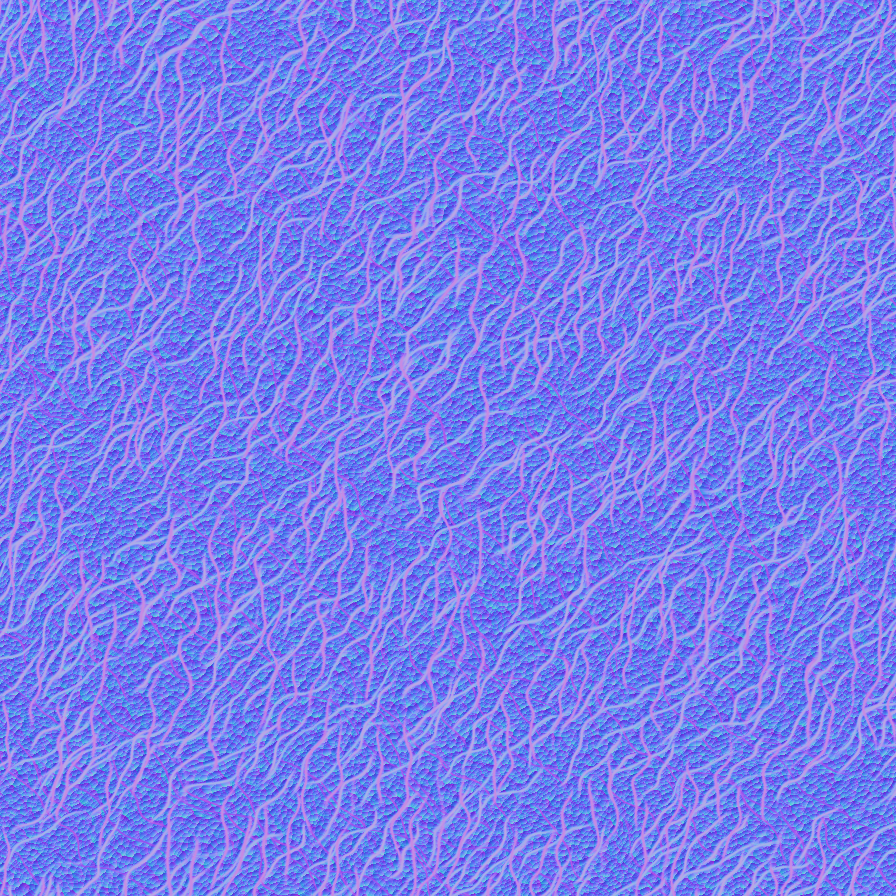
Give the GLSL for this texture map, as a WebGL 1 fragment shader.

```glsl
precision highp float;

uniform vec2 u_resolution;

vec2 hash2(vec2 p) {
  vec2 k = vec2(dot(p, vec2(127.1, 311.7)), dot(p, vec2(269.5, 183.3)));
  return fract(sin(k) * 43758.55);
}

float bump(float x) {
  return exp(-x * x);
}

// Smooth irregular waves, roughly -1 to 1
float layeredSines(vec2 p) {
  float sum = 0.0;
  float amp = 0.5;
  for (int i = 0; i < 4; i++) {
    sum += amp * sin(p.x + 1.7 * sin(p.y * 0.8 + float(i)));
    p = mat2(0.8, 0.6, -0.6, 0.8) * p * 1.75 + 2.3;
    amp *= 0.6;
  }
  return sum;
}

vec2 warp(vec2 p, float frequency, float amount) {
  vec2 q = p * frequency;
  return p + amount * vec2(layeredSines(q), layeredSines(q.yx + 7.0));
}

// Tilt of domed pebbles, one per jittered cell
vec2 pebbleTilt(vec2 p, float angle, vec2 cell) {
  float c = cos(angle);
  float s = sin(angle);
  mat2 turn = mat2(c, -s, s, c);
  vec2 q = turn * p / cell;
  vec2 id = floor(q);
  vec2 f = fract(q);
  vec2 near = vec2(9.0);
  for (int j = -1; j <= 1; j++) {
    for (int i = -1; i <= 1; i++) {
      vec2 o = vec2(float(i), float(j));
      vec2 r = o + 0.08 + 0.84 * hash2(id + o) - f;
      if (dot(r, r) < dot(near, near)) near = r;
    }
  }
  return -near * turn;
}

// Lays a family of broken, wavering creases over the surface tilt
vec2 addCreases(vec2 tilt, vec2 p, float angle, float spacing, float width, float slope) {
  vec2 along = vec2(cos(angle), sin(angle));
  vec2 across = vec2(along.y, -along.x);
  float u = dot(p, across) / spacing;
  float v = dot(p, along) / spacing;
  float lit = 0.0;
  float shade = 0.0;
  for (int i = -1; i <= 1; i++) {
    float id = floor(u) + float(i);
    vec2 h = hash2(vec2(id, floor(angle * 50.0)));
    float wiggle = 0.24 * sin(v * (0.9 + 0.5 * h.x) + 6.3 * h.y + 1.3 * sin(v * 0.37 + 20.0 * h.x))
                 + 0.10 * sin(v * (2.4 + h.y) + 30.0 * h.x);
    float x = (u - id - 0.5 - 0.6 * (h.x - 0.5) - wiggle) * spacing / width;
    float wave = sin(v * (0.45 + 0.4 * h.y) + 40.0 * h.x) + 0.5 * sin(v * 1.3 + 30.0 * h.y);
    float presence = smoothstep(-0.6, 0.5, wave);
    lit = max(lit, presence * bump(x));
    shade = max(shade, presence * bump(x + 1.9));
  }
  tilt -= across * slope * 0.3 * shade;
  return mix(tilt, across * slope, lit);
}

vec3 normalColor(vec2 tilt) {
  vec3 n = normalize(vec3(tilt, 1.0));
  return vec3(0.5 + 0.5 * n.x, 0.5 - 0.5 * n.y, 0.5 + 0.47 * n.z);
}

void main() {
  vec2 p = gl_FragCoord.xy / min(u_resolution.x, u_resolution.y);
  vec2 bent = warp(warp(p, 9.0, 0.010), 45.0, 0.0025);

  // Leaning ground with two sizes of pebbled grain
  vec2 tilt = vec2(-0.22, 0.06);
  vec2 grain = 0.50 * pebbleTilt(bent, 1.0, vec2(0.0140, 0.0090))
             + 0.70 * pebbleTilt(bent + 4.3, 0.5, vec2(0.0062, 0.0048));
  tilt += grain * vec2(0.75, 1.15);

  // Thin counter creases, flat folds, slanted folds and upright creases
  tilt = addCreases(tilt, bent, 2.25, 0.030, 0.0012, 0.60);
  tilt = addCreases(tilt, bent, 2.60, 0.042, 0.0011, 0.45);
  tilt = addCreases(tilt, bent, 0.64, 0.029, 0.0019, 0.58);
  tilt = addCreases(tilt, bent, 0.98, 0.022, 0.0021, 0.66);
  tilt = addCreases(tilt, bent, 1.42, 0.024, 0.0020, 0.70);

  gl_FragColor = vec4(normalColor(tilt), 1.0);
}
```
